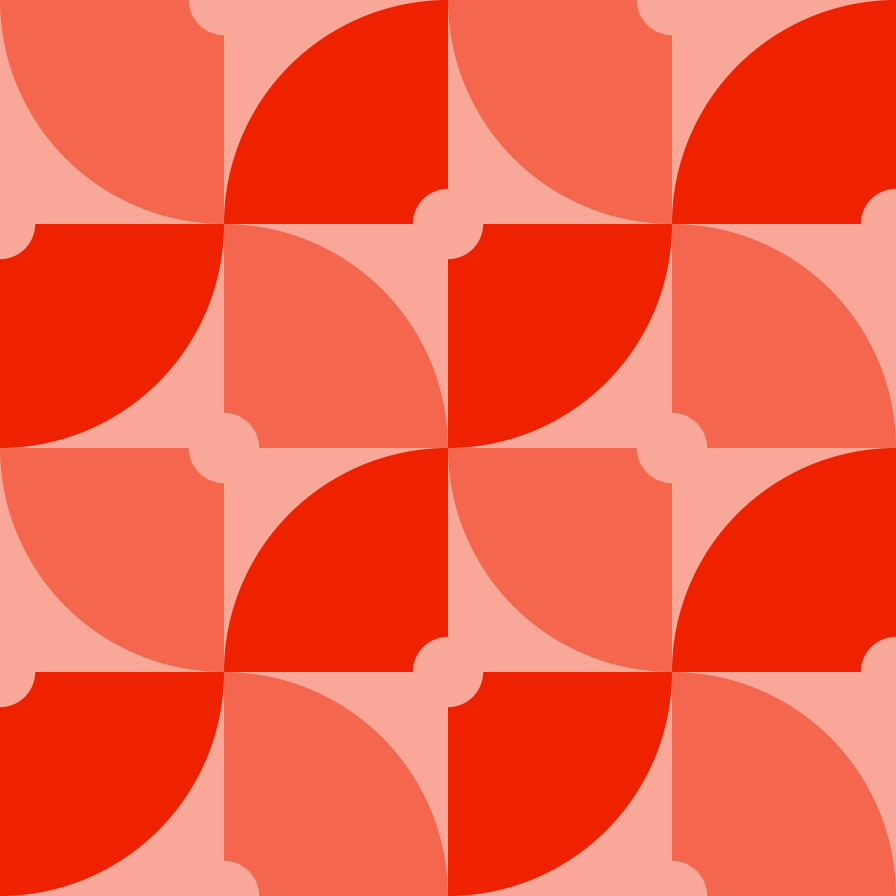
This pattern is drawn by a Shadertoy shader. Its source:

```glsl
const float CELLS = 4.0;           // quarter discs across the canvas
const float DISC_RADIUS = 1.0;     // in cells
const float NOTCH_RADIUS = 0.157;  // in cells
const vec3 GROUND = vec3(0.973, 0.655, 0.600);
const vec3 CORAL = vec3(0.961, 0.400, 0.306);
const vec3 RED = vec3(0.937, 0.133, 0.000);

// Signed distance to a quarter disc with a notched corner, kept inside its cell
float notchedQuarter(vec2 p, vec2 corner) {
    float r = length(p - corner);
    vec2 box = abs(p - 0.5) - 0.5;
    return max(max(r - DISC_RADIUS, NOTCH_RADIUS - r), max(box.x, box.y));
}

void mainImage(out vec4 fragColor, in vec2 fragCoord) {
    vec2 grid = fragCoord / iResolution.y * CELLS;
    float pixel = CELLS / iResolution.y;

    // The disc centre turns from corner to corner within each two by two block
    vec2 parity = mod(floor(grid), 2.0);
    vec2 corner = vec2(parity.y, 1.0 - parity.x);
    float d = notchedQuarter(fract(grid), corner);

    // Colours alternate like a checkerboard
    vec3 fill = mix(RED, CORAL, abs(parity.x - parity.y));
    float coverage = clamp(0.5 - d / pixel, 0.0, 1.0);
    fragColor = vec4(mix(GROUND, fill, coverage), 1.0);
}
```
